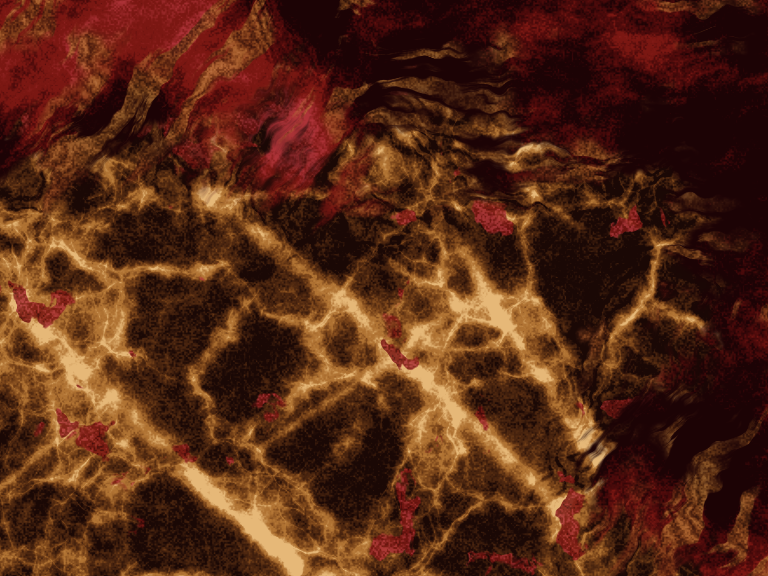
A Shadertoy shader for this texture:

```glsl
vec2 hash(vec2 p) {
    vec3 q = fract(p.xyx * vec3(.1031, .1030, .0973));
    q += dot(q, q.yzx + 33.33);
    return fract((q.xx + q.yz) * q.zy);
}

float noise(vec2 p) {
    vec2 i = floor(p), f = fract(p);
    f = f * f * (3. - 2. * f);
    return mix(mix(hash(i).x, hash(i + vec2(1, 0)).x, f.x),
               mix(hash(i + vec2(0, 1)).x, hash(i + 1.).x, f.x), f.y);
}

float fbm(vec2 p) {
    float sum = 0., amp = .52;
    for (int i = 0; i < 5; i++) {
        sum += amp * noise(p);
        p = mat2(1.6, 1.2, -1.2, 1.6) * p + 17.3;
        amp *= .5;
    }
    return sum;
}

// x: distance from the cell border, y: random value of the cell
vec2 cells(vec2 p) {
    vec2 base = floor(p);
    float near = 9., second = 9., id = 0.;
    for (int y = -1; y <= 1; y++)
    for (int x = -1; x <= 1; x++) {
        vec2 c = base + vec2(x, y);
        float d = length(c + hash(c) - p);
        if (d < near) { second = near; near = d; id = hash(c + 71.).y; }
        else second = min(second, d);
    }
    return vec2(second - near, id);
}

float segment(vec2 p, vec2 a, vec2 b) {
    vec2 ab = b - a;
    return length(p - a - ab * clamp(dot(p - a, ab) / dot(ab, ab), 0., 1.));
}

// Bright core with a dusty halo
float vein(float d, float width) {
    return .55 * exp(-d * d / (width * width)) + .28 * exp(-d / (width * 2.5));
}

vec3 goldRamp(float t) {
    vec3 c = mix(vec3(.10, .03, .02), vec3(.30, .15, .06), smoothstep(.02, .34, t));
    c = mix(c, vec3(.48, .27, .10), smoothstep(.3, .55, t));
    c = mix(c, vec3(.69, .45, .20), smoothstep(.5, .82, t));
    return mix(c, vec3(.90, .72, .47), smoothstep(.82, 1.3, t));
}

vec3 redRamp(float t) {
    vec3 c = mix(vec3(.11, .01, .02), vec3(.30, .04, .04), smoothstep(.3, .58, t));
    c = mix(c, vec3(.48, .09, .07), smoothstep(.54, .76, t));
    return mix(c, vec3(.68, .20, .22), smoothstep(.8, 1.15, t));
}

void mainImage(out vec4 fragColor, in vec2 fragCoord) {
    vec2 p = fragCoord / iResolution.y;
    vec2 bend = vec2(fbm(p * 6.), fbm(p * 6. + 40.)) - .5;
    vec2 q = p + .1 * bend + .012 * (vec2(noise(p * 45.), noise(p * 45. + 9.)) - .5);
    float mottle = fbm(p * 9. + 3.), crumbs = fbm(p * 42.);
    float grain = noise(p * 330.) - .5;

    // Nested webs of cracks around dark pits
    vec2 large = cells(q * vec2(5., 6.) + 2.), mid = cells(q * 11.), fine = cells(q * 25.);
    float pit = smoothstep(.04, .26, large.x) * smoothstep(.42, .6, large.y);
    pit = max(pit, .7 * smoothstep(.1, .35, mid.x) * smoothstep(.6, .75, mid.y));
    float web = .42 * exp(-large.x * 14.) + .65 * mottle * exp(-mid.x * 12.)
              + .24 * exp(-fine.x * 9.);

    // Long diagonal veins and their branches
    vec2 v = p + .045 * bend;
    float veins = vein(segment(v, vec2(.36, .68), vec2(.98, .12)), .017);
    veins += vein(segment(v, vec2(.02, .47), vec2(.50, .02)), .018);
    veins += vein(segment(v, vec2(.80, .56), vec2(1.04, .20)), .014);
    veins += .6 * vein(segment(v, vec2(.84, .72), vec2(1., .61)), .008);
    veins += .6 * vein(segment(v, vec2(.45, .23), vec2(.83, .49)), .008);
    veins += .6 * vein(segment(v, vec2(0., .15), vec2(.20, .31)), .007);

    float gold = .32 + 1.1 * (mottle - .5) + .7 * (crumbs - .5);
    gold = gold * (1. - .75 * pit) + web * (1. - .65 * pit);
    gold += veins * (.55 + .9 * crumbs) + .28 * grain;

    // Wavy contours and streaks that follow the folds
    float fold = abs(fract(fbm(q * 3.5 + 5.) * 16.) - .5) * 2.;
    float slanted = fbm(vec2(dot(q, vec2(.6, .8)) * 6., dot(q, vec2(-.8, .6)) * 34.));
    float level = fbm(q * vec2(7., 36.) + 8.);
    float streak = mix(slanted, level, smoothstep(.45, .75, p.x) * smoothstep(.4, .6, p.y));

    // Red smoke over the top and the right side
    float edge = max(p.y - .72, p.x - 1.08 - .1 * p.y);
    edge += .4 * (fbm(p * 5. + 21.) - .5) + .3 * (streak - .5);
    float redArea = smoothstep(-.04, .05, edge);
    gold -= .3 * smoothstep(.45, .9, fold) * smoothstep(-.2, 0., edge);

    float smoke = fbm(q * 4. + 13.);
    float wisps = 1. - abs(2. * fbm(q * 5. + 31.) - 1.);
    float red = .45 + 1.5 * (smoke - .5) + .5 * (wisps - .8) + .5 * (streak - .5);
    red += .45 * exp(-segment(v, vec2(.37, 1.02), vec2(.49, .82)) * 13.);
    red += .25 * exp(-length(p - vec2(1.3, .1)) * 4.) - .12 * (1. - fold) + .22 * grain;

    vec3 color = mix(goldRamp(gold), redRamp(red), redArea);

    // Gold flakes in the red, red flecks in the gold
    float flakes = smoothstep(.54, .64, streak) * smoothstep(.42, .6, fbm(p * 6. + 57.));
    color = mix(color, goldRamp(.35 + .7 * crumbs * fold + .4 * grain), .75 * flakes * redArea);
    float flecks = smoothstep(.67, .71, fbm(q * 13. + 77.)) * (1. - redArea);
    color = mix(color, redRamp(.55 + .6 * crumbs + .5 * grain), .85 * flecks);

    fragColor = vec4(clamp(color, 0., 1.), 1.);
}
```
